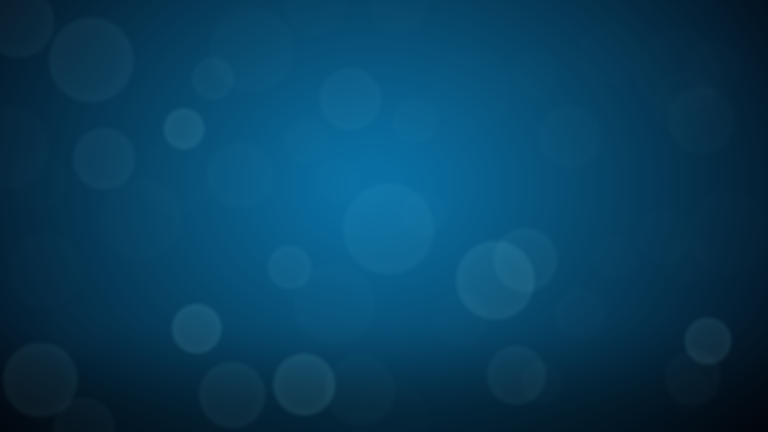
Reproduce this background procedurally as a Shadertoy shader.

```glsl
const vec3 CORE_BLUE = vec3(0.035, 0.46, 0.675);
const vec3 EDGE_NAVY = vec3(0.008, 0.02, 0.055);
const vec3 DISC_TINT = vec3(0.60, 0.92, 0.98);

const vec2 GLOW_CENTER = vec2(0.485, 0.57);   // fraction of the canvas
const vec2 GLOW_SCALE = vec2(0.64, 0.92);
const float GLOW_ROUNDING = 0.01;
const float FLOOR_SHADE = 0.35;
const float FLOOR_HEIGHT = 0.28;

const ivec2 DISC_GRID = ivec2(10, 5);
const float DISC_JITTER = 1.1;
const vec2 DISC_RADIUS = vec2(0.045, 0.098);  // fraction of the height
const vec2 DISC_STRENGTH = vec2(0.012, 0.17);
const float DISC_SEED = 17.0;
const float EDGE_BLUR = 0.008;
const float RIM_GAIN = 0.22;

const vec2 MAIN_DISC_CENTER = vec2(0.506, 0.47);
const float MAIN_DISC_RADIUS = 0.105;
const float MAIN_DISC_STRENGTH = 0.05;

vec4 hash4(vec2 cell) {
    vec4 p = fract(cell.xyxy * vec4(0.1031, 0.1030, 0.0973, 0.1099));
    p += dot(p, p.wzxy + 33.33);
    return fract((p.xxyz + p.yzzw) * p.zywx);
}

// Elliptical light, 1 at its center and 0 toward the corners
float glowAt(vec2 uv) {
    vec2 offset = (uv - GLOW_CENTER) / GLOW_SCALE;
    float radius = sqrt(dot(offset, offset) + GLOW_ROUNDING);
    return clamp(1.04 - radius, 0.0, 1.0);
}

// Soft disc with a faintly brighter rim
float lensDisc(vec2 offset, float radius) {
    float dist = length(offset);
    float fill = 1.0 - smoothstep(radius - EDGE_BLUR, radius + EDGE_BLUR, dist);
    float rim = smoothstep(0.55, 1.0, dist / radius);
    return fill * (1.0 - RIM_GAIN + RIM_GAIN * rim);
}

// Jittered grid of discs, most of them faint and a few bright
float scatteredDiscs(vec2 uv, vec2 aspect) {
    float light = 0.0;
    for (int y = 0; y < DISC_GRID.y; y++) {
        for (int x = 0; x < DISC_GRID.x; x++) {
            vec2 cell = vec2(x, y);
            vec4 rnd = hash4(cell + DISC_SEED);
            vec2 jitter = (rnd.xy - 0.5) * DISC_JITTER;
            vec2 center = (cell + 0.5 + jitter) / vec2(DISC_GRID);
            float radius = mix(DISC_RADIUS.x, DISC_RADIUS.y, rnd.z);
            float strength = mix(DISC_STRENGTH.x, DISC_STRENGTH.y, rnd.w * rnd.w * rnd.w);
            strength *= mix(1.0, 0.6, rnd.z) * mix(0.5, 1.1, glowAt(center));
            light += strength * lensDisc((uv - center) * aspect, radius);
        }
    }
    return light;
}

void mainImage(out vec4 fragColor, in vec2 fragCoord) {
    vec2 uv = fragCoord / iResolution.xy;
    vec2 aspect = vec2(iResolution.x / iResolution.y, 1.0);

    // Backdrop with a darker floor
    vec3 color = mix(EDGE_NAVY, CORE_BLUE, glowAt(uv));
    color *= 1.0 - FLOOR_SHADE * (1.0 - smoothstep(0.0, FLOOR_HEIGHT, uv.y));

    // Out of focus lights
    float light = scatteredDiscs(uv, aspect);
    light += MAIN_DISC_STRENGTH * lensDisc((uv - MAIN_DISC_CENTER) * aspect, MAIN_DISC_RADIUS);
    color += DISC_TINT * light * (1.0 - color);

    fragColor = vec4(color, 1.0);
}
```
